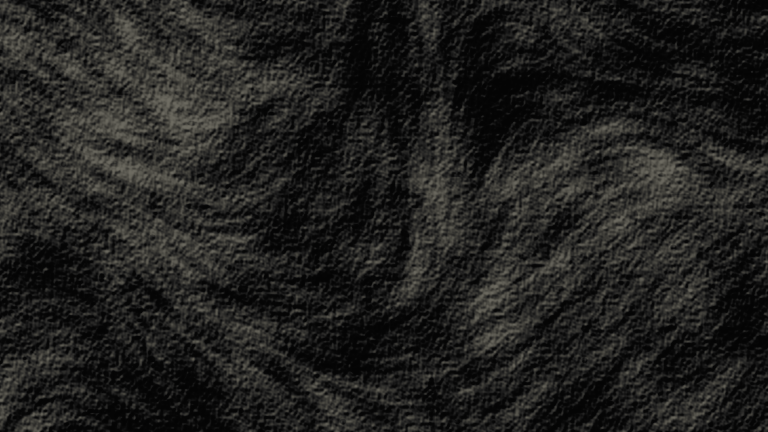
Write a Shadertoy shader that draws this texture.

```glsl
float hash(vec2 p) {
    vec3 q = fract(p.xyx * vec3(0.1031, 0.1030, 0.0973));
    q += dot(q, q.yzx + 33.33);
    return fract((q.x + q.y) * q.z);
}

float noise(vec2 p) {
    vec2 cell = floor(p), f = fract(p);
    f = f * f * (3.0 - 2.0 * f);
    return mix(mix(hash(cell), hash(cell + vec2(1, 0)), f.x),
               mix(hash(cell + vec2(0, 1)), hash(cell + vec2(1, 1)), f.x), f.y);
}

float fbm(vec2 p) {
    float sum = 0.0, amp = 0.5;
    for (int i = 0; i < 4; i++) {
        sum += amp * noise(p);
        p = mat2(1.6, 1.2, -1.2, 1.6) * p + 17.3;
        amp *= 0.5;
    }
    return sum;
}

float bump(vec2 d) {
    return exp(-dot(d, d));
}

// Trowel direction: sweeping left, upright in the middle, slanted lower right
vec2 strokeDirection(vec2 p) {
    float angle = (noise(p * 3.1 + 40.0) - 0.5) * 1.9 - 0.1;
    float upright = bump(vec2((p.x - 0.95) / 0.2, 0.0)) * smoothstep(0.2, 0.5, p.y);
    float slanted = smoothstep(1.1, 1.35, p.x) * smoothstep(0.65, 0.4, p.y);
    angle = mix(angle, 1.65, upright);
    angle = mix(angle, 0.85, slanted * 0.85);
    return vec2(cos(angle), sin(angle));
}

// Noise smeared along the curved trowel paths
float strokes(vec2 p) {
    float fine = 0.0, coarse = 0.0;
    for (int i = 0; i < 18; i++) {
        fine += noise(p * 75.0) - 0.5;
        coarse += noise(p * 27.0 + 9.0) - 0.5;
        p += strokeDirection(p) * 0.006;
    }
    return (fine * 4.2 + coarse * 2.6) / 18.0;
}

// Large light and dark areas of the wall
float patches(vec2 p) {
    vec2 warp = vec2(fbm(p * 4.0), fbm(p * 4.0 + 31.0)) - 0.47;
    vec2 q = p + warp * 0.22;
    float tone = (fbm(q * vec2(2.7, 3.8) + 5.0) - 0.47) * 4.4;
    float ridgeX = 1.0 + 0.025 * sin(p.y * 8.0 + 3.0) + warp.x * 0.06;
    float ridgeLength = smoothstep(0.22, 0.4, p.y);
    tone += 1.0 * bump(vec2((p.x - ridgeX) / 0.045, 0.0)) * ridgeLength;
    tone -= 0.9 * bump((q - vec2(1.1, 0.76)) / vec2(0.06, 0.16));
    tone -= 0.7 * bump((q - vec2(0.88, 0.74)) / vec2(0.09, 0.3));
    tone -= 1.3 * bump((q - vec2(0.06, 0.36)) / vec2(0.14, 0.24));
    tone -= 0.9 * bump((q - vec2(0.86, 0.22)) / vec2(0.16, 0.08));
    tone += 0.5 * bump((q - vec2(0.3, 0.82)) / vec2(0.4, 0.2));
    tone -= 0.5 * bump(vec2((q.x - 0.37) / 0.03, 0.0));
    return tone - 0.9 * smoothstep(1.55, 1.75, q.x);
}

float grainHeight(vec2 p) {
    return noise(p * 125.0) + 0.5 * noise(p * 205.0 + 70.0);
}

void mainImage(out vec4 fragColor, in vec2 fragCoord) {
    vec2 p = fragCoord / iResolution.y;

    // Sandy grain lit from the upper left
    vec2 toLight = vec2(-0.0035, 0.0055);
    float grain = grainHeight(p) - grainHeight(p + toLight);
    float pits = smoothstep(0.83, 0.93, noise(p * vec2(34.0, 42.0) + 3.0));

    float relief = patches(p) + strokes(p) + grain * 2.1 - pits * 0.9 + 0.16;

    // Soft limits keep the hollows near black and the tops matt
    float value = 0.127 + 0.11 * relief;
    value = 0.014 + 0.5 * (value + sqrt(value * value + 0.002));
    value = mix(value, 0.34 + 0.1 * tanh((value - 0.34) * 8.0), smoothstep(0.3, 0.36, value));

    vec3 tint = mix(vec3(1.0), vec3(1.0, 0.98, 0.89), smoothstep(0.05, 0.28, value));
    fragColor = vec4(value * tint, 1.0);
}
```
